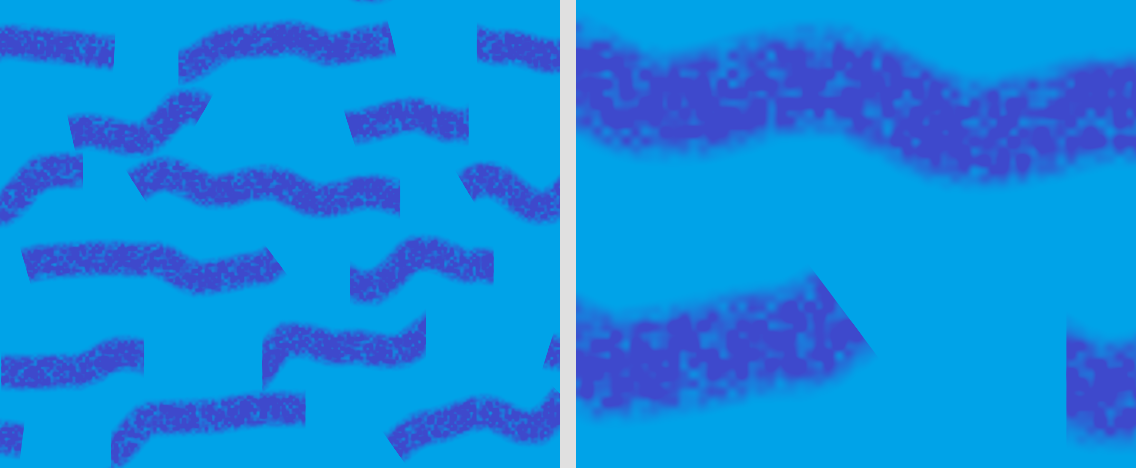
Left: the whole. Right: its middle third, enlarged.
A WebGL 2 fragment shader for this pattern:

```glsl
#version 300 es
precision highp float;
uniform vec2 u_resolution;
out vec4 outColor;

float hash(vec2 p) {
  vec3 q = fract(vec3(p.xyx) * 0.1031);
  q += dot(q, q.yzx + 33.33);
  return fract((q.x + q.y) * q.z);
}

float valueNoise(vec2 p) {
  vec2 cell = floor(p), f = fract(p);
  f = f * f * (3.0 - 2.0 * f);
  return mix(mix(hash(cell), hash(cell + vec2(1, 0)), f.x),
             mix(hash(cell + vec2(0, 1)), hash(cell + vec2(1, 1)), f.x), f.y);
}

// Height of a stroke's wavy centre line at x
float centreLine(float x, float seed) {
  float tilt = 0.4 * (hash(vec2(seed, 3.0)) - 0.5);
  float wave = valueNoise(vec2(x * 9.0 + 20.0, seed)) - 0.5;
  return tilt * x + 0.085 * wave;
}

float centreSlope(float x, float seed) {
  return (centreLine(x + 0.004, seed) - centreLine(x - 0.004, seed)) / 0.008;
}

// Positive inside the straight cut at one end of the stroke
float endCut(vec2 p, float endX, float side, float seed) {
  vec2 tip = vec2(endX, centreLine(endX, seed));
  float lean = centreSlope(endX, seed) * step(0.35, hash(vec2(seed, 8.0 + side)));
  return dot(tip - p, normalize(vec2(1.0, lean))) * side;
}

// Soft sides, crisp ends
float strokeBody(vec2 p, float seed) {
  float halfLength = mix(0.11, 0.285, hash(vec2(seed, 5.0)));
  float x = clamp(p.x, -halfLength, halfLength);
  float slope = centreSlope(x, seed);
  float offset = p.y - centreLine(x, seed) - slope * (p.x - x);
  float dist = abs(offset) / sqrt(1.0 + slope * slope);
  float cut = min(endCut(p, halfLength, 1.0, seed),
                  endCut(p, -halfLength, -1.0, seed));
  float pixel = 1.0 / u_resolution.y;
  return (1.0 - smoothstep(0.017, 0.046, dist))
       * smoothstep(-0.5 * pixel, 0.5 * pixel, cut);
}

void main() {
  vec2 p = gl_FragCoord.xy / u_resolution.y;
  vec2 spacing = vec2(0.58, 1.0 / 6.0);

  // Strokes in staggered rows, with neighbours that may reach in
  float body = 0.0;
  float homeRow = floor(p.y / spacing.y);
  for (int j = -1; j <= 1; j++) {
    float row = homeRow + float(j);
    float shift = spacing.x * (0.47 * row + 0.3 * hash(vec2(row + 9.0, 2.0)));
    float homeColumn = floor((p.x - shift) / spacing.x);
    for (int i = -1; i <= 1; i++) {
      float column = homeColumn + float(i);
      float seed = 40.0 + row * 17.0 + column * 5.0;
      float lift = 0.03 * (hash(vec2(seed, 11.0)) - 0.5);
      vec2 centre = vec2((column + 0.5) * spacing.x + shift,
                         (row + 0.5) * spacing.y + lift);
      body = max(body, strokeBody(p - centre, seed));
    }
  }

  // Blotchy crayon grain that also frays the sides
  float grain = mix(valueNoise(p * 145.0 + 50.0), valueNoise(p * 85.0 + 90.0), 0.35);
  float ink = clamp(body * (0.12 + 1.75 * grain), 0.0, 1.0);

  vec3 skyBlue = vec3(0.0, 0.64, 0.91);
  vec3 violet = vec3(0.245, 0.285, 0.80);
  outColor = vec4(mix(skyBlue, violet, ink), 1.0);
}
```
